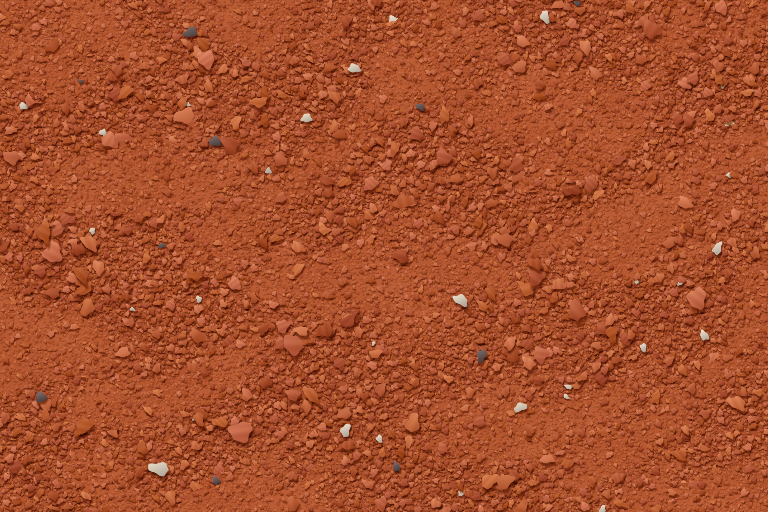
This texture is drawn by a Shadertoy shader. Its source:

```glsl
vec3 hash3(vec2 cell) {
    vec3 v = fract(cell.xyx * vec3(0.1031, 0.1030, 0.0973));
    v += dot(v, v.yxz + 33.33);
    return fract((v.xxy + v.yzz) * v.zyx);
}

vec3 clayRamp(float tone) {
    vec3 clay = mix(vec3(0.43, 0.12, 0.01), vec3(0.88, 0.54, 0.38), tone);
    return max(clay - vec3(0.0, 0.12, 0.12) * tone * (1.0 - tone), 0.0);
}

// Smooth patches of loose sand (0) and gravel (1), wider than tall
float gravelPatches(vec2 p) {
    vec2 w = p + 0.06 * sin(p.yx * vec2(13.0, 9.0) + vec2(1.0, 4.0));
    float s = sin(w.x * 7.0 + w.y * 11.0 + 1.3) + sin(w.y * 19.0 - w.x * 5.0 + 0.4)
            + 0.8 * sin(w.x * 17.0 + 2.0 * sin(w.y * 14.0))
            + 0.6 * sin(w.x * 29.0 - w.y * 37.0);
    return smoothstep(-1.5, 1.1, s);
}

// Radius of an angular, stretched pebble outline; 1 lies on its edge
float pebble(vec2 d, float size, vec3 rnd) {
    float turn = rnd.x * 6.283;
    d = mat2(cos(turn), -sin(turn), sin(turn), cos(turn)) * d;
    d.y *= 1.1 + 0.7 * rnd.y;
    float a = atan(d.y, d.x);
    float wobble = 0.14 * sin(3.0 * a + rnd.z * 20.0) + 0.09 * sin(5.0 * a + rnd.y * 30.0);
    return length(d) * (1.0 + wobble) / size;
}

// Scatters one size of pebbles over the ground, each with a shadow below
void scatter(inout vec3 ground, vec2 p, float scale, float density, float depth, float oddShare) {
    vec2 q = p * scale;
    float blur = scale / iResolution.y;
    for (int j = -1; j <= 1; j++)
    for (int i = -1; i <= 1; i++) {
        vec2 cell = floor(q) + vec2(i, j);
        vec3 place = hash3(cell + scale * 3.7);
        vec3 look = hash3(cell + scale * 9.1 + 51.0);
        if (place.z > density) continue;

        vec2 d = q - cell - 0.5 - 0.8 * (place.xy - 0.5);
        float size = 0.3 + 0.27 * look.z * look.z + 0.08 * look.x;
        float edge = 0.6 * blur / size;
        float shade = 1.0 - smoothstep(0.75, 1.25 + edge, pebble(d + vec2(-0.07, 0.2), size, look));
        ground *= mix(vec3(1.0), vec3(0.62, 0.43, 0.24), shade * depth);

        // Lit from the upper left, with a broken facet across the top
        float light = dot(d, vec2(-0.35, 0.9)) / size;
        float facet = sin(dot(d, look.xy - 0.5) * 16.0 / size + look.z * 9.0);
        float tone = 0.64 + 0.38 * (place.x - 0.5) + 0.17 * light + 0.05 * facet;
        vec3 stone = clayRamp(tone);
        stone.b -= 0.07 * (look.y - 0.4);

        // Rare chalky and slate pebbles
        float odd = fract(place.y * 57.0 + look.x * 31.0);
        if (odd < oddShare) stone = vec3(0.87, 0.82, 0.75) * (0.92 + 0.15 * light);
        else if (odd < oddShare * 1.6) stone = vec3(0.40, 0.34, 0.34) * (0.95 + 0.3 * light);

        float body = 1.0 - smoothstep(1.0 - edge, 1.0 + edge, pebble(d, size, look));
        ground = mix(ground, stone, body);
    }
}

void mainImage(out vec4 fragColor, in vec2 fragCoord) {
    vec2 p = fragCoord / iResolution.y;
    float gravel = gravelPatches(p);

    // Sand bed
    float drift = 0.04 * sin(p.x * 23.0 + 3.0 * sin(p.y * 17.0));
    vec3 color = clayRamp(0.62 + drift - 0.08 * gravel);

    // Grains from fine to coarse
    scatter(color, p, 165.0, 0.75, 0.65, 0.0);
    color = mix(color, vec3(0.74, 0.36, 0.19), 0.35 * (1.0 - gravel));
    scatter(color, p, 108.0, mix(0.3, 0.75, gravel), 0.8, 0.0);
    scatter(color, p, 68.0, mix(0.12, 0.6, gravel), 0.9, 0.004);
    scatter(color, p, 41.0, mix(0.03, 0.32, gravel), 0.9, 0.018);
    scatter(color, p, 27.0, mix(0.0, 0.1, gravel), 0.9, 0.01);

    fragColor = vec4(clamp(color, 0.0, 1.0), 1.0);
}
```
